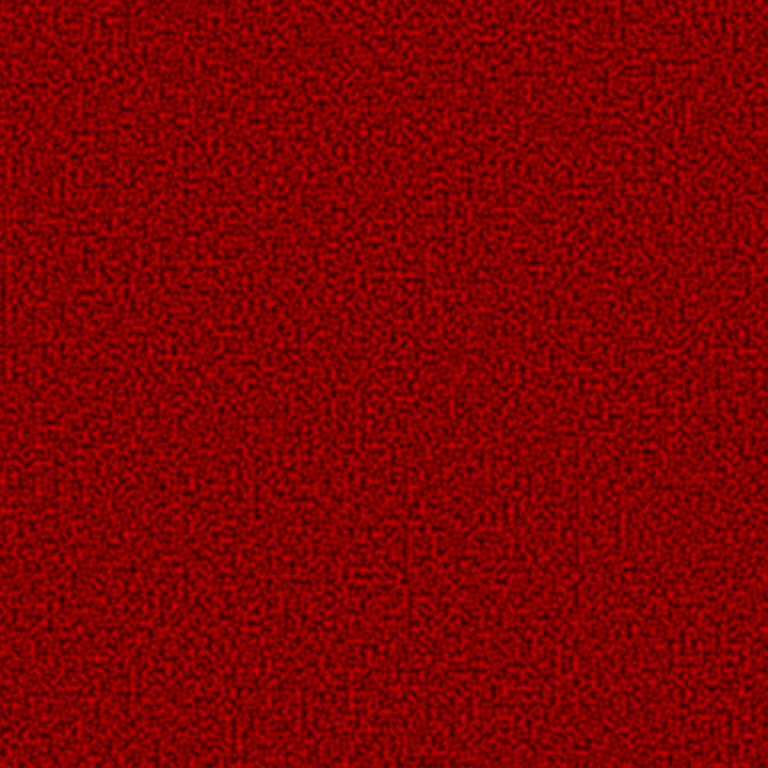
Reproduce this texture procedurally as a three.js fragment shader.

```glsl
// Fine red grain: one octave of gradient noise on a dense square lattice.
// Gradients take eight compass directions, so the grains join into short
// upright, level and diagonal strokes; the noise sets only the red level.

#define CELLS 130.0       // lattice cells across the canvas
#define MEAN_RED 0.505    // red level where the noise is zero
#define CONTRAST 0.5      // red change per unit of noise
#define DIRECTIONS 8.0    // number of gradient directions
#define SEED 17.0         // shifts the pattern

varying vec2 vUv;

const float TAU = 6.2831853;

// Pseudo-random value from 0 to 1 for a lattice point
float hash(vec2 p) {
  vec3 q = fract(vec3(p.xyx + SEED) * 0.1031);
  q += dot(q, q.yzx + 33.33);
  return fract((q.x + q.y) * q.z);
}

// Unit gradient in one of the compass directions
vec2 gradient(vec2 corner) {
  float angle = floor(hash(corner) * DIRECTIONS) * TAU / DIRECTIONS;
  return vec2(cos(angle), sin(angle));
}

// Height that one lattice corner adds at a point
float cornerRamp(vec2 cell, vec2 offset, vec2 local) {
  return dot(gradient(cell + offset), local - offset);
}

// Gradient noise with quintic blending, centred on zero
float gradientNoise(vec2 p) {
  vec2 cell = floor(p);
  vec2 local = fract(p);
  vec2 blend = local * local * local * (local * (local * 6.0 - 15.0) + 10.0);
  float lower = mix(cornerRamp(cell, vec2(0.0, 0.0), local),
                    cornerRamp(cell, vec2(1.0, 0.0), local), blend.x);
  float upper = mix(cornerRamp(cell, vec2(0.0, 1.0), local),
                    cornerRamp(cell, vec2(1.0, 1.0), local), blend.x);
  return mix(lower, upper, blend.y);
}

void main() {
  float grain = gradientNoise(vUv * CELLS);
  float red = clamp(MEAN_RED + CONTRAST * grain, 0.0, 1.0);
  gl_FragColor = vec4(red, 0.0, 0.0, 1.0);
}
```
